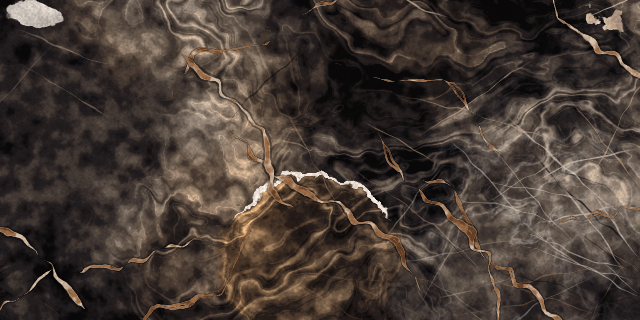
A Shadertoy shader for this texture:

```glsl
// Dark brown marble with agate bands, copper veins and pale hairline cracks.
const vec3 BLACK  = vec3(0.035, 0.030, 0.035);
const vec3 DARK   = vec3(0.13, 0.11, 0.115);
const vec3 BROWN  = vec3(0.26, 0.22, 0.20);
const vec3 MID    = vec3(0.39, 0.34, 0.30);
const vec3 LIGHT  = vec3(0.56, 0.50, 0.45);
const vec3 CREAM  = vec3(0.80, 0.71, 0.62);
const vec3 COPPER = vec3(0.59, 0.41, 0.27);
const vec3 RUST   = vec3(0.34, 0.20, 0.11);
const vec3 WHITE  = vec3(0.92, 0.88, 0.84);
const int VEINS = 11;
const int CRACKS = 54;
const float TONE_SHIFT = -0.36;
const float CLOUD_CONTRAST = 4.6;
const float BAND_CONTRAST = 2.2;
const float GRAIN_CONTRAST = 3.0;
const vec2 SLAB = vec2(0.97, 0.15);
const vec2 FROST = vec2(1.62, 0.25);

float hash(vec2 p) { return fract(sin(dot(p, vec2(127.1, 311.7))) * 43758.5453); }

float noise(vec2 p) {
    vec2 i = floor(p), f = fract(p);
    f = f * f * (3.0 - 2.0 * f);
    return mix(mix(hash(i), hash(i + vec2(1, 0)), f.x),
               mix(hash(i + vec2(0, 1)), hash(i + vec2(1, 1)), f.x), f.y);
}

// Fractal noise centred on zero
float fbm(vec2 p) {
    float sum = 0.0, amp = 0.5;
    for (int i = 0; i < 5; i++) {
        sum += amp * (noise(p) - 0.5);
        p = mat2(0.8, 0.6, -0.6, 0.8) * p * 2.03 + 7.1;
        amp *= 0.5;
    }
    return sum;
}

float zigzag(float x) {
    float i = floor(x);
    return mix(hash(vec2(i, 7.0)), hash(vec2(i + 1.0, 7.0)), x - i);
}

float glow(vec2 p, vec2 centre, float radius) {
    vec2 q = (p - centre) / radius;
    return exp(-dot(q, q));
}

// Antialiased line; very thin ones fade instead of breaking up
float stroke(float dist, float halfWidth) {
    float w = halfWidth * iResolution.y;
    return clamp(w - dist * iResolution.y + 0.5, 0.0, 1.0) * min(1.0, 2.0 * w);
}

// Distance across (x) and position along (y) a kinked line
vec2 wander(vec2 p, vec2 centre, float angle, float seed, float bend) {
    vec2 q = p - centre;
    float c = cos(angle), s = sin(angle);
    q = vec2(c * q.x + s * q.y, c * q.y - s * q.x);
    float kink = zigzag(q.x * 5.0 + seed * 13.7) - 0.5;
    float ripple = noise(vec2(q.x * 24.0, seed * 3.1)) - 0.5;
    return vec2(abs(q.y - bend * (kink + 0.25 * ripple)), q.x);
}

vec3 stone(float tone) {
    vec3 c = mix(BLACK, DARK, smoothstep(-2.0, -1.0, tone));
    c = mix(c, BROWN, smoothstep(-1.0, -0.1, tone));
    c = mix(c, MID, smoothstep(-0.1, 0.65, tone));
    c = mix(c, LIGHT, smoothstep(0.65, 1.4, tone));
    return mix(c, CREAM, smoothstep(1.4, 2.4, tone));
}

void mainImage(out vec4 fragColor, in vec2 fragCoord) {
    vec2 p = fragCoord / iResolution.y;
    vec2 warp = vec2(fbm(p * 1.7 + 3.0), fbm(p * 1.7 + 19.0));
    vec2 w = p + 0.5 * warp;
    float rough = fbm(p * 14.0 + 5.0);
    float frost = glow(w, FROST, 0.36);

    // Cloudy ground with agate bands and thin seams
    float flow = fbm(w * vec2(1.3, 2.2) + 0.8 * warp + 31.0);
    float banded = smoothstep(-0.12, 0.12, fbm(p * 1.5 + 50.0) + 0.08 - 0.15 * frost);
    float slope = max(fwidth(flow) * iResolution.y, 0.05);
    float seam = stroke(abs(fract(flow * 22.0) - 0.5) / (22.0 * slope), 0.0012);
    float tone = TONE_SHIFT + CLOUD_CONTRAST * fbm(w * 3.0);
    tone += banded * (BAND_CONTRAST * (noise(vec2(flow * 55.0, 4.0)) - 0.5) + 0.8 * seam);
    tone += GRAIN_CONTRAST * fbm(p * 26.0);
    tone += 0.9 * frost + 0.6 * glow(w, vec2(0.55, 0.78), 0.3);
    tone -= 1.4 * glow(w, vec2(1.2, 0.66), 0.3);

    // Brown slab with layered rim and a white crest
    float edge = length(p - SLAB) - 0.25 + 0.22 * warp.x + 0.12 * rough;
    float inside = smoothstep(0.012, -0.012, edge);
    tone += inside * (0.85 + 0.5 * sin(edge * 260.0) * exp(edge * 18.0));
    vec3 col = stone(tone);
    col *= mix(vec3(1.0), vec3(1.12, 0.99, 0.82), 0.8 * inside + 0.4 * smoothstep(0.0, 0.2, warp.y));
    float crest = smoothstep(0.30, 0.38, p.y) * (0.4 + 0.9 * noise(p * 22.0));
    col = mix(col, WHITE, stroke(abs(edge), 0.010 * crest));

    // Hairline cracks, half of them gathered in the frosted corner
    for (int i = 0; i < CRACKS; i++) {
        float s = float(i) + 1.0;
        vec2 r = vec2(hash(vec2(s, 1.3)), hash(vec2(s, 2.7)));
        bool gathered = i % 2 == 1;
        vec2 centre = gathered ? FROST + (r - 0.5) * vec2(0.75, 0.5) : r * vec2(2.0, 1.0);
        float angle = (i % 3 == 0 ? 0.6 : -0.55) + 0.9 * (hash(vec2(s, 4.1)) - 0.5);
        vec2 line = wander(p, centre, angle, s + 40.0, 0.05);
        float reach = mix(0.08, 0.30, hash(vec2(s, 5.9)));
        float fade = smoothstep(reach, reach * 0.4, abs(line.y)) * mix(0.35, 0.85, r.x);
        vec3 tint = gathered ? mix(LIGHT, WHITE, 0.6) : mix(COPPER, CREAM, r.y);
        if (i % 7 == 0) tint = BLACK;
        col = mix(col, tint, fade * stroke(line.x + 0.006 * rough, mix(0.0008, 0.0019, r.y)));
    }
    float wisps = pow(1.0 - min(1.0, 9.0 * abs(fbm(w * vec2(7.0, 11.0) + 70.0))), 3.0);
    col = mix(col, WHITE, 0.4 * frost * wisps);

    // Copper veins with cream flecks, rust specks and a dark border
    float mottle = noise(p * 48.0) + 2.0 * rough;
    vec3 metal = mix(COPPER, CREAM, smoothstep(0.5, 0.95, mottle));
    metal = mix(metal, RUST, 0.8 * smoothstep(0.3, 0.05, mottle));
    for (int i = 0; i < VEINS; i++) {
        float s = float(i) + 1.0;
        float size = hash(vec2(s, 8.3));
        vec2 centre = vec2(2.0 * fract(0.618 * s + 0.2), hash(vec2(s, 6.1)));
        float angle = (i % 3 == 1 ? 0.4 : -0.75) + 0.5 * (hash(vec2(s, 9.7)) - 0.5);
        vec2 line = wander(p, centre, angle, s, 0.15);
        float reach = mix(0.28, 0.65, hash(vec2(s, 3.3)));
        float width = mix(0.0028, 0.013, size * size) * (0.3 + 1.3 * noise(vec2(line.y * 11.0, s)));
        width *= smoothstep(reach, reach * 0.6, abs(line.y));
        float dist = abs(line.x + 0.03 * rough);
        col *= 1.0 - 0.35 * stroke(dist, width * 1.7);
        vec3 rimmed = mix(metal, CREAM, 0.45 * smoothstep(0.55, 0.9, dist / max(width, 0.0001)));
        col = mix(col, rimmed, stroke(dist, width));
    }

    // Two pale crystal inclusions in the upper corners
    float bar = length((p - vec2(0.11, 0.96)) * mat2(0.8, -1.2, 0.6, 1.6)) - 0.07 + 0.12 * rough;
    float chip = length((p - vec2(1.87, 0.93)) * vec2(0.9, 1.2)) - 0.055 + 0.22 * rough;
    col = mix(col, WHITE * (0.92 + 0.5 * rough), smoothstep(0.005, -0.005, bar));
    col = mix(col, mix(metal, WHITE, 0.5), smoothstep(0.005, -0.005, chip));

    col *= 0.9 + 0.2 * noise(p * 190.0);
    fragColor = vec4(clamp(col, 0.0, 1.0), 1.0);
}
```
